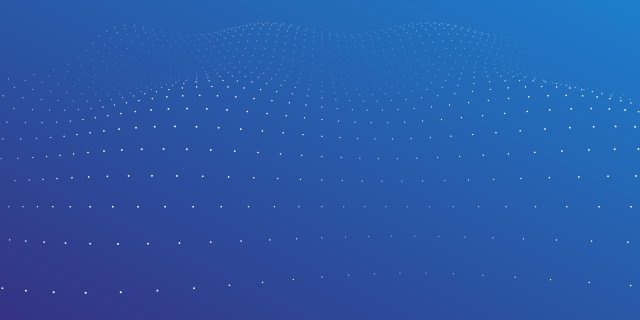
This background is drawn by a Shadertoy shader. Its source:

```glsl
// A rippling grid of white dots seen from above on a diagonal blue gradient.
// Each grid node is pushed toward or away from the camera by two sine waves,
// then projected in perspective; nearer crests carry larger dots.

const vec2 CELL = vec2(0.0736, 0.0939);  // projected grid spacing at unit depth
const float WAVE = 0.104;                // ripple height in units of depth

// Disc coverage that keeps its total light when smaller than a pixel.
float dotCoverage(float dist, float radius, float pixel) {
    float drawn = max(radius, 0.6 * pixel);
    float edge = 1.0 - smoothstep(drawn - 0.6 * pixel, drawn + 0.6 * pixel, dist);
    return edge * radius * radius / (drawn * drawn);
}

float waveDots(vec2 p, float pixel) {
    float light = 0.0;
    for (int row = -2; row <= 19; row++) {
        float j = float(row);
        float rowWave = sin(0.5 * (j - 1.2));
        float rowDepth = 0.942 + 0.122 * j - WAVE * rowWave;

        // Skip rows whose whole vertical range misses this pixel.
        float nearY = j * CELL.y / (rowDepth - WAVE);
        float farY = j * CELL.y / (rowDepth + WAVE);
        float margin = 0.006 + pixel;
        if (p.y < min(nearY, farY) - margin || p.y > max(nearY, farY) + margin) continue;

        for (int column = -25; column <= 24; column++) {
            float i = float(column);
            float columnWave = cos(0.3 * (i + 7.0));
            float depth = rowDepth - WAVE * columnWave;
            vec2 center = vec2(i, j) * CELL / depth;
            float radius = 0.00068 * (3.3 + 0.8 * (rowWave + columnWave)) / depth;
            light = max(light, dotCoverage(length(p - center), radius, pixel));
        }
    }
    return light;
}

void mainImage(out vec4 fragColor, in vec2 fragCoord) {
    // Corner-to-corner gradient
    vec2 uv = fragCoord / iResolution.xy;
    vec3 indigo = vec3(0.205, 0.196, 0.514);
    vec3 azure = vec3(0.115, 0.494, 0.797);
    vec3 color = mix(indigo, azure, 0.5 * (uv.x + uv.y));

    // Dots, measured from the point directly below the camera
    float pixel = 1.0 / iResolution.y;
    vec2 p = (fragCoord - vec2(0.5 * iResolution.x, 0.0)) * pixel - vec2(0.0058, 0.354);
    color = mix(color, vec3(1.0), 0.92 * waveDots(p, pixel));

    fragColor = vec4(color, 1.0);
}
```
